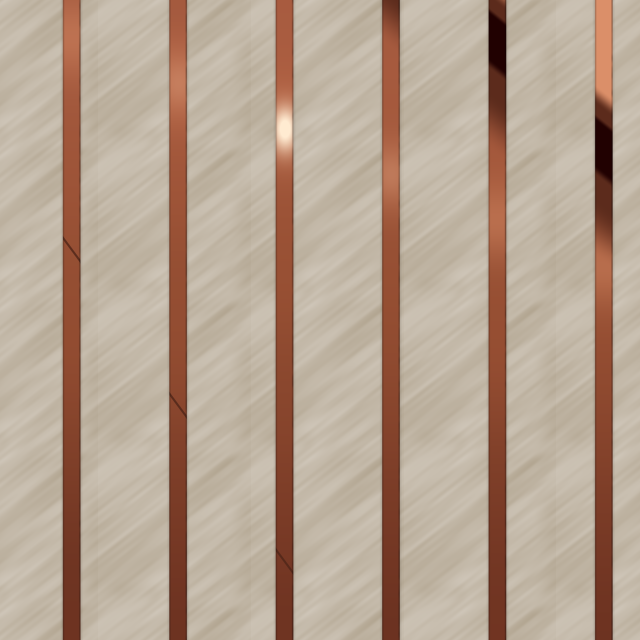
A Shadertoy shader for this texture:

```glsl
// Pale diagonal-grained wood panel with six vertical polished copper inlay strips.

// Strip layout, in canvas units
const float STRIP_COUNT = 6.0;
const float STRIP_PITCH = 0.1663;
const float FIRST_CENTER = 0.112;
const float STRIP_HALF_WIDTH = 0.0138;
const float EDGE_SOFTNESS = 0.0013;

// Wood tile layout and grain
const float TILE_SIZE = 0.2385;
const vec2 TILE_ORIGIN = vec2(0.1537, 0.792);
const float TILE_BLEND = 0.16;
const float GRAIN_ANGLE = 0.66;
const vec3 WOOD_TAN = vec3(0.700, 0.650, 0.570);
const vec3 WOOD_PALE = vec3(0.830, 0.797, 0.750);

// Copper and its reflections
const vec3 COPPER_TOP = vec3(0.66, 0.36, 0.25);
const vec3 COPPER_MIDDLE = vec3(0.59, 0.31, 0.20);
const vec3 COPPER_BOTTOM = vec3(0.43, 0.20, 0.13);
const vec3 COPPER_BRIGHT = vec3(0.86, 0.56, 0.41);
const vec3 COPPER_DARK = vec3(0.36, 0.17, 0.11);
const vec3 COPPER_BLACK = vec3(0.13, 0.005, 0.005);
const vec3 HOT_SPOT = vec3(1.0, 0.92, 0.82);
const float BAND_STEP = 0.1665;
const float BAND_SLANT = 0.8;
const float GLOW_STEP = 0.0716;
const float JOINT_STEP = 0.2435;
const float JOINT_SLANT = 1.35;

float hash(vec2 p) {
    return fract(sin(dot(p, vec2(127.1, 311.7))) * 43758.5453);
}

float noise(vec2 p) {
    vec2 cell = floor(p), f = fract(p);
    f = f * f * (3.0 - 2.0 * f);
    return mix(mix(hash(cell), hash(cell + vec2(1, 0)), f.x),
               mix(hash(cell + vec2(0, 1)), hash(cell + vec2(1, 1)), f.x), f.y);
}

// Streaks stretched along the grain, from broad bands to fine fibres
float grain(vec2 p) {
    vec2 along = vec2(cos(GRAIN_ANGLE), sin(GRAIN_ANGLE));
    vec2 g = vec2(dot(p, along), dot(p, vec2(-along.y, along.x)));
    float streaks = 0.34 * noise(g * vec2(2.0, 5.0) + 3.7);
    streaks += 0.38 * noise(g * vec2(1.8, 19.0) + 11.3);
    streaks += 0.28 * noise(g * vec2(3.5, 43.0) + 23.9);
    return streaks;
}

// One wood tile, cross-faded into its neighbours
vec3 woodColor(vec2 uv) {
    vec2 q = fract((uv - TILE_ORIGIN) / TILE_SIZE);
    vec2 fade = smoothstep(1.0 - TILE_BLEND, 1.0, q);
    float tone = mix(mix(grain(q), grain(q - vec2(1, 0)), fade.x),
                     mix(grain(q - vec2(0, 1)), grain(q - 1.0), fade.x), fade.y);
    // Faint vertical seam and tan blotches along the horizontal one
    tone += 0.08 * (0.5 - q.x);
    float seam = exp(-pow((abs(q.y - 0.5) - 0.5) / 0.06, 2.0));
    tone -= 0.28 * seam * smoothstep(0.45, 0.8, noise(vec2(q.x * 6.0, 4.3)));
    tone = 0.5 + 1.15 * (tone - 0.5);
    return mix(WOOD_TAN, WOOD_PALE, clamp(tone, 0.0, 1.0));
}

// x: offset from the strip axis, depth: distance below the top edge
vec3 copperColor(float x, float depth, float index) {
    vec3 color = mix(COPPER_TOP, COPPER_MIDDLE, smoothstep(0.0, 0.5, depth));
    color = mix(color, COPPER_BOTTOM, smoothstep(0.42, 1.0, depth));
    color *= 0.97 + 0.06 * noise(vec2(depth * 7.0, index * 3.0));

    // Soft glow, strongest on the third strip
    float glowOffset = depth - 0.13 - GLOW_STEP * (index - 1.0);
    float focus = exp(-2.5 * pow(index - 2.0, 2.0));
    color = mix(color, COPPER_BRIGHT, 0.45 * exp(-pow(glowOffset / 0.06, 2.0)));
    float hot = exp(-pow(glowOffset / 0.034, 2.0) - pow((x - 0.001) / 0.02, 2.0));
    color = mix(color, HOT_SPOT, min(1.0, 1.15 * focus * hot));

    // Reflected bands, sliding down from strip to strip
    float band = depth - BAND_SLANT * x - BAND_STEP * (index - STRIP_COUNT + 1.0);
    color = mix(color, COPPER_DARK, 1.0 - smoothstep(0.32, 0.41, band));
    float black = smoothstep(0.188, 0.198, band) - smoothstep(0.268, 0.284, band);
    color = mix(color, COPPER_BLACK, black);
    color = mix(color, COPPER_BRIGHT, 1.0 - smoothstep(0.142, 0.172, band));

    // Slanted joint on the first three strips
    float joint = abs(depth - 0.39 - JOINT_STEP * index - JOINT_SLANT * x);
    float jointMask = (1.0 - smoothstep(0.001, 0.0045, joint)) * step(index, 2.5);
    return mix(color, COPPER_DARK * 0.85, 0.8 * jointMask);
}

void mainImage(out vec4 fragColor, in vec2 fragCoord) {
    vec2 uv = fragCoord / iResolution.xy;
    float soft = max(EDGE_SOFTNESS, 0.75 / iResolution.x);
    vec3 color = woodColor(uv);

    // Nearest strip
    float index = clamp(round((uv.x - FIRST_CENTER) / STRIP_PITCH), 0.0, STRIP_COUNT - 1.0);
    float x = uv.x - FIRST_CENTER - index * STRIP_PITCH;
    float edge = abs(x) - STRIP_HALF_WIDTH;

    // Copper with dark edges, the right one rougher
    vec3 copper = copperColor(x, 1.0 - uv.y, index);
    float rough = 0.6 + 0.4 * noise(vec2(uv.y * 110.0, index * 5.0));
    float rim = smoothstep(-0.0035, 0.0, edge) * (x > 0.0 ? 0.45 * rough : 0.25);
    copper *= 1.0 - rim;
    color *= 1.0 - 0.08 * (1.0 - smoothstep(0.0, 0.005, edge));
    color = mix(color, copper, 1.0 - smoothstep(-soft, soft, edge));

    fragColor = vec4(color, 1.0);
}
```
